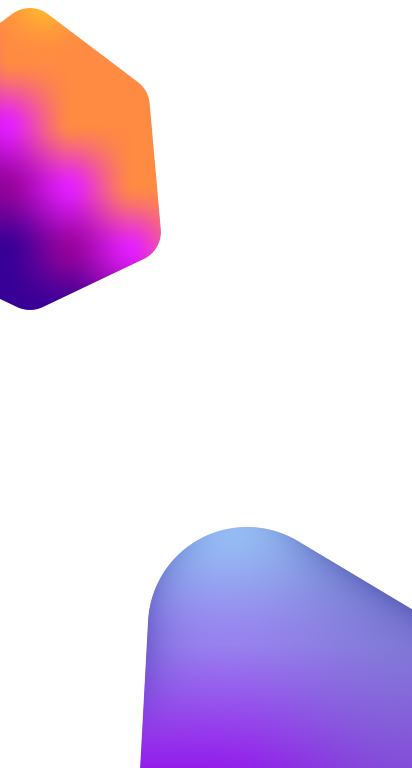
Reproduce this background procedurally as a Shadertoy shader.

```glsl
const vec3 WHITE = vec3(1.0);
const vec3 YELLOW = vec3(1.0, 0.75, 0.16);
const vec3 ORANGE = vec3(1.0, 0.54, 0.26);
const vec3 MAGENTA = vec3(0.89, 0.12, 1.0);
const vec3 PLUM = vec3(0.59, 0.01, 0.61);
const vec3 INDIGO = vec3(0.22, 0.0, 0.59);
const vec3 SKY = vec3(0.59, 0.74, 0.96);
const vec3 LAVENDER = vec3(0.60, 0.51, 0.94);
const vec3 VIOLET = vec3(0.58, 0.11, 0.92);
const vec3 SLATE = vec3(0.45, 0.48, 0.78);

// Signed distance to a convex clockwise quad, grown by a corner radius
float roundedQuad(vec2 p, vec2 a, vec2 b, vec2 c, vec2 d, float radius) {
    vec2 corners[4] = vec2[4](a, b, c, d);
    float nearest = 1e5;
    float side = -1.0;
    for (int i = 0; i < 4; i++) {
        vec2 edge = corners[(i + 1) % 4] - corners[i];
        vec2 w = p - corners[i];
        vec2 gap = w - edge * clamp(dot(w, edge) / dot(edge, edge), 0.0, 1.0);
        nearest = min(nearest, length(gap));
        if (edge.x * w.y - edge.y * w.x > 0.0) side = 1.0;
    }
    return side * nearest - radius;
}

float coverage(float dist, float pixel) {
    return 1.0 - smoothstep(-0.6 * pixel, 0.6 * pixel, dist);
}

float glow(vec2 p, vec2 center, float size) {
    vec2 q = (p - center) / size;
    return exp(-dot(q, q));
}

// Colour of one diagonal band, from warm to dark
vec3 bandColor(float band) {
    vec3 color = mix(ORANGE, MAGENTA, step(1.5, band));
    color = mix(color, PLUM, step(2.5, band));
    return mix(color, INDIGO, step(3.5, band));
}

// Coarse grid of diagonal bands, blended softly between cells
vec3 softBands(vec2 grid) {
    vec2 cell = floor(grid);
    vec2 f = fract(grid);
    f = mix(f, smoothstep(0.0, 1.0, f), 0.6);
    float band = cell.y - cell.x;
    vec3 upper = mix(bandColor(band), bandColor(band - 1.0), f.x);
    vec3 lower = mix(bandColor(band + 1.0), bandColor(band), f.x);
    return mix(upper, lower, f.y);
}

vec3 hexagonColor(vec2 p) {
    vec2 grid = vec2(p.x - 0.0104, 0.9987 - p.y) / 0.0807;
    return mix(softBands(grid), YELLOW, 0.85 * glow(p, vec2(0.058, 1.0), 0.042));
}

vec3 slabColor(vec2 p, float dist) {
    // Vertical gradient, greyer towards the right
    vec3 color = mix(LAVENDER, SKY, smoothstep(0.15, 0.31, p.y));
    color = mix(VIOLET, color, clamp(p.y / 0.16, 0.0, 1.0));
    color = mix(color, SLATE, 0.5 * smoothstep(0.27, 0.53, p.x));

    // Inner shade along the rim, open at the top and lower left
    float rim = exp(dist / 0.028);
    rim *= 1.0 - glow(p, vec2(0.312, 0.305), 0.085);
    rim *= smoothstep(0.0, 0.18, p.y);
    return color * mix(WHITE, vec3(0.72, 0.72, 0.86), rim);
}

void mainImage(out vec4 fragColor, in vec2 fragCoord) {
    float pixel = 1.0 / iResolution.y;
    vec2 p = fragCoord * pixel;
    vec3 color = WHITE;

    // Hexagon, mirrored about its upright axis
    vec2 folded = vec2(abs(p.x - 0.039), p.y);
    float hexagon = roundedQuad(folded, vec2(0.0, 0.9505), vec2(0.117, 0.862),
                                vec2(0.1315, 0.698), vec2(0.0, 0.6354), 0.039);
    color = mix(color, hexagonColor(p), coverage(hexagon, pixel));

    // Large rounded slab
    float slab = roundedQuad(p, vec2(0.3216, 0.1849), vec2(0.768, -0.082),
                             vec2(0.768, -0.302), vec2(0.2956, -0.297), 0.129);
    color = mix(color, slabColor(p, slab), coverage(slab, pixel));

    fragColor = vec4(color, 1.0);
}
```
